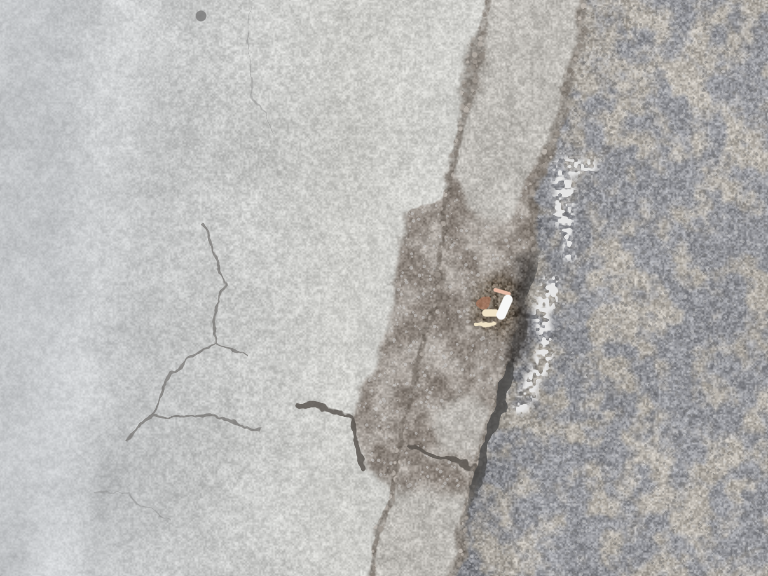
This texture is drawn by a WebGL 1 fragment shader. Its source:

```glsl
precision highp float;
uniform vec2 u_resolution;

float hash(vec2 p) {
  vec3 q = fract(p.xyx * 0.1031);
  q += dot(q, q.yzx + 33.33);
  return fract((q.x + q.y) * q.z);
}

float noise(vec2 p) {
  vec2 i = floor(p), f = fract(p), e = vec2(1, 0);
  f *= f * (3.0 - 2.0 * f);
  return mix(mix(hash(i), hash(i + e), f.x),
             mix(hash(i + e.yx), hash(i + e.xx), f.x), f.y);
}

float fbm(vec2 p) {
  float sum = 0.0, amp = 0.53;
  for (int i = 0; i < 4; i++) {
    sum += amp * noise(p);
    p = mat2(1.6, 1.2, -1.2, 1.6) * p + 7.3;
    amp *= 0.5;
  }
  return sum;
}

float ramp(float y, float a, float b) { return clamp((y - a) / (b - a), 0.0, 1.0); }

float seg(vec2 p, vec2 a, vec2 b) {
  p -= a; b -= a;
  return length(p - b * clamp(dot(p, b) / dot(b, b), 0.0, 1.0));
}

float path(vec2 p, vec2 a, vec2 b, vec2 c) { return min(seg(p, a, b), seg(p, b, c)); }

float fill(float d, float w) {
  float soft = 3.0 / u_resolution.x;
  return smoothstep(w + soft, w - soft, d);
}

// Scattered stones: x is coverage, y is a random shade
vec2 stones(vec2 p) {
  vec2 best = vec2(9, 0);
  for (int j = -1; j <= 1; j++) for (int i = -1; i <= 1; i++) {
    vec2 c = floor(p) + vec2(i, j);
    float d = length(p - c - vec2(hash(c), hash(c + 19.0))) - 0.15 - 0.3 * hash(c + 6.0);
    if (d < best.x) best = vec2(d, hash(c + 41.0));
  }
  return vec2(smoothstep(0.12, -0.12, best.x), best.y);
}

// Seam positions along the height
float leftSeam(float y) {
  return 1.93 + 0.17 * ramp(y, 0.0, 0.76) + 0.18 * ramp(y, 0.76, 1.49)
    + 0.05 * ramp(y, 1.49, 2.0) + 0.22 * ramp(y, 2.0, 3.0);
}
float rightSeam(float y) {
  return 2.385 + 0.085 * ramp(y, 0.0, 0.5) + 0.26 * ramp(y, 0.5, 1.33)
    + 0.06 * ramp(y, 1.33, 1.96) + 0.26 * ramp(y, 1.96, 2.8);
}
float dirtEdge(float y) {
  return 2.0 - 0.18 * ramp(y, 0.45, 0.81) + 0.21 * ramp(y, 0.81, 1.28)
    + 0.08 * ramp(y, 1.28, 1.88) + 0.22 * ramp(y, 1.88, 1.98);
}

void main() {
  vec2 p = gl_FragCoord.xy / u_resolution * vec2(4, 3);
  vec2 q = p + 0.09 * (vec2(fbm(p * 9.0), fbm(p * 9.0 + 31.0)) - 0.5);
  float fine = noise(p * 110.0) - 0.5, mid = noise(p * 48.0) - 0.5;
  float grain = 0.16 * fine + 0.12 * mid, wear = noise(p * 23.0);
  float broad = fbm(p * 2.2) - 0.5, mottle = fbm(p * 11.0);
  float dl = q.x - leftSeam(p.y), dr = q.x - rightSeam(p.y);
  float inside = smoothstep(0.02, -0.02, dr);
  vec2 grit = stones(p * 27.0), chips = stones(p * 45.0);

  // Pale road with a worn light band
  float band = (p.x - 0.29 - 0.12 * p.y) / 0.17;
  vec3 col = mix(vec3(0.755, 0.765, 0.775), vec3(0.8, 0.8, 0.785), ramp(p.x, 0.3, 1.8));
  col += 0.055 * exp(-band * band) + 0.09 * broad + 0.07 * (mottle - 0.5);
  col -= 0.04 * smoothstep(0.8, 0.0, length(p - vec2(0.85, 0.6)));
  col += grain * (0.4 + 0.35 * ramp(p.x, 0.2, 1.2));

  // Slabs between the seams
  vec3 slab = vec3(0.745, 0.735, 0.715) + 0.12 * (mottle - 0.5) + 0.9 * grain;
  col = mix(col, slab, inside * smoothstep(-0.02, 0.02, dl));

  // Brown exposed dirt
  float top = 1.86 + 0.25 * smoothstep(0.17, 0.0, dl) + 0.32 * smoothstep(-0.17, 0.0, dr);
  float dirt = inside * smoothstep(-0.025, 0.025, q.x - dirtEdge(q.y));
  dirt *= smoothstep(0.05, -0.05, q.y - top) * smoothstep(0.42, 0.54, q.y + 0.14 * (p.x - 2.0));
  dirt *= 1.0 - 0.8 * smoothstep(0.2, 0.11, length(q - vec2(2.41, 0.77)));
  vec3 soil = mix(vec3(0.52, 0.485, 0.455), vec3(0.69, 0.665, 0.64), smoothstep(0.25, 0.75, mottle));
  col = mix(col, soil + grain, 0.92 * dirt);
  col = mix(col, vec3(0.82), 0.5 * dirt * chips.x * step(0.8, chips.y));

  // Coarse dark road
  float blotch = smoothstep(0.42, 0.64, mix(mottle, fbm(p * 5.0 + 17.0), 0.45));
  vec3 coarse = mix(vec3(0.575, 0.58, 0.6), vec3(0.705, 0.685, 0.655), blotch);
  coarse += 1.3 * grain + 0.1 * broad - 0.06 * smoothstep(0.5, 0.0, dr) * ramp(p.y, 2.4, 1.2);
  coarse = mix(coarse, vec3(0.4 + 0.42 * chips.y), 0.4 * chips.x * step(0.3, abs(chips.y - 0.5)));
  col = mix(coarse, col, inside);

  // Branching cracks
  vec2 fork = vec2(1.1, 1.23), bend = vec2(0.78, 0.81);
  float thin = path(q, vec2(1.3, 2.95), vec2(1.31, 2.53), vec2(1.43, 2.32));
  thin = min(thin, path(q, vec2(0.5, 0.42), vec2(0.65, 0.42), vec2(0.88, 0.27)));
  float deep = path(q, vec2(1.06, 1.83), vec2(1.17, 1.52), fork);
  deep = min(deep, path(q, fork, vec2(0.885, 1.05), bend));
  deep = min(deep, path(q, vec2(0.65, 0.68), bend, vec2(1.04, 0.84)));
  deep = min(deep, min(seg(q, fork, vec2(1.3, 1.15)), seg(q, vec2(1.04, 0.84), vec2(1.35, 0.77))));
  float joint = path(q, vec2(1.56, 0.89), vec2(1.82, 0.82), vec2(1.91, 0.57));
  joint = min(joint, seg(q, vec2(2.13, 0.68), vec2(2.47, 0.55)));
  col = mix(col, vec3(0.48), 0.4 * fill(thin, 0.006 * wear));
  col = mix(col, vec3(0.42, 0.41, 0.4), 0.65 * fill(deep, 0.002 + 0.009 * wear));
  col = mix(col, vec3(0.33, 0.31, 0.29), 0.8 * fill(joint, 0.005 + 0.016 * wear));

  // Gravel-filled seams
  float bed = 0.025 + 0.045 * smoothstep(0.3, 0.1, abs(p.y - 2.63));
  float seam = max(smoothstep(bed, 0.3 * bed, abs(dl)), smoothstep(0.04, 0.01, abs(dr + 0.015)));
  col = mix(col, vec3(0.45, 0.42, 0.39) + grain, seam * (0.35 + 0.5 * wear));
  col = mix(col, vec3(0.46, 0.43, 0.4) + 0.36 * grit.y, 0.75 * grit.x * seam);
  float drop = ramp(p.y, 0.3, 0.5) * ramp(p.y, 1.75, 1.5);
  col = mix(col, vec3(0.28), 0.8 * drop * fill(abs(dr), 0.01 + 0.025 * wear));

  // Pothole with a shaded rim
  float hole = smoothstep(0.2, 0.1, length(q - vec2(2.6, 1.41)));
  col = mix(col, vec3(0.4, 0.36, 0.31) + 1.8 * grain, 0.85 * hole);
  col = mix(col, vec3(0.44, 0.38, 0.32) + 0.35 * chips.y, 0.5 * hole * chips.x);
  float rim = path(q, vec2(2.71, 1.62), vec2(2.74, 1.38), vec2(2.66, 1.13));
  col = mix(col, vec3(0.29, 0.275, 0.265) + grain, 0.75 * smoothstep(0.08, 0.0, rim));

  // Pale fragments
  vec3 cream = vec3(0.94, 0.89, 0.78);
  col = mix(col, vec3(0.68, 0.47, 0.37), 0.7 * fill(length(q - vec2(2.52, 1.43)), 0.04));
  col = mix(col, vec3(0.9, 0.73, 0.65), fill(seg(p, vec2(2.58, 1.49), vec2(2.65, 1.47)), 0.01));
  col = mix(col, cream, fill(seg(p, vec2(2.53, 1.37), vec2(2.58, 1.37)), 0.019));
  col = mix(col, cream, fill(seg(q, vec2(2.49, 1.31), vec2(2.58, 1.32)), 0.01));
  col = mix(col, vec3(0.97), fill(seg(p, vec2(2.61, 1.36), vec2(2.645, 1.44)), 0.025));

  // Flaking white paint
  float paint = path(q, vec2(3.08, 2.12), vec2(2.92, 2.12), vec2(2.96, 1.67));
  paint = min(paint, path(q, vec2(2.86, 1.52), vec2(2.82, 1.08), vec2(2.7, 0.88)));
  float flakes = smoothstep(0.46, 0.6, mix(wear, noise(p * 60.0), 0.6));
  col = mix(col, vec3(0.9), flakes * smoothstep(0.075, 0.02, paint));

  // Round stain
  col = mix(col, vec3(0.47), 0.8 * fill(length(p - vec2(1.047, 2.917)), 0.028));
  gl_FragColor = vec4(col, 1);
}
```
